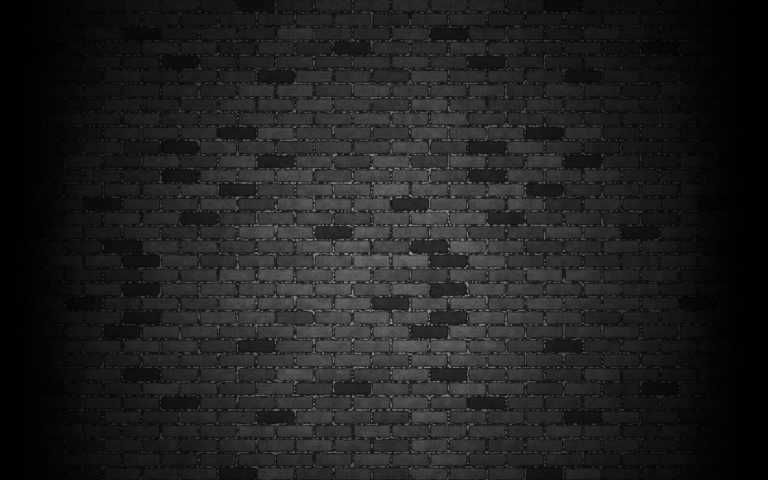
This texture is drawn by a Shadertoy shader. Its source:

```glsl
// Dark brick wall in running bond, lit by a soft central glow with black sides.

const vec2 BRICK = vec2(0.08, 0.02958);      // pitch in canvas heights
const vec2 WALL_ORIGIN = vec2(0.0146, -0.0035);
const vec2 TILE = vec2(8.0, 24.0);           // bricks before the wall repeats

// Column of the charred brick in each course of a tile; -1 means none
const int CHARRED[24] = int[24](
    6, -1, 3, 1, 4, 7, -1, -1, -1, 6, 4, 7,
    4, 6, 2, 5, 0, 3, 3, -1, 3, 2, 3, 3);

float hash(vec2 p) {
    return fract(sin(dot(p, vec2(127.1, 311.7))) * 43758.5453);
}

float noise(vec2 p) {
    vec2 cell = floor(p);
    vec2 f = fract(p);
    f = f * f * (3.0 - 2.0 * f);
    float low = mix(hash(cell), hash(cell + vec2(1, 0)), f.x);
    float high = mix(hash(cell + vec2(0, 1)), hash(cell + vec2(1, 1)), f.x);
    return mix(low, high, f.y);
}

float roundedBox(vec2 p, vec2 halfSize, float radius) {
    vec2 q = abs(p) - halfSize + radius;
    return length(max(q, 0.0)) + min(max(q.x, q.y), 0.0) - radius;
}

// Tone of a single brick, from its place in the repeating tile
float brickTone(vec2 id) {
    vec2 tileId = mod(id, TILE);
    float tone = mix(0.74, 1.08, hash(tileId + 3.7));
    bool charred = CHARRED[int(tileId.y)] == int(tileId.x);
    return charred ? 0.48 : tone;
}

// Relative reflectance of the wall
float wall(vec2 p, float pixel) {
    vec2 grid = (p - WALL_ORIGIN) / BRICK;
    float course = floor(grid.y);
    grid.x -= 0.5 * (1.0 - mod(course, 2.0));
    vec2 id = vec2(floor(grid.x + 0.5), course);
    vec2 local = (grid - id - vec2(0.0, 0.5)) * BRICK;

    // Worn outline
    float wear = noise(p * 130.0) - 0.5;
    float d = roundedBox(local, BRICK * 0.5 - 0.0021, 0.0055) + wear * 0.0022;

    // Brick face: broad mottling, fine grain, lighter upper rim
    float grain = noise(p * 420.0) - 0.5;
    float mottle = noise(p * 75.0 + 19.0) - 0.5;
    float face = brickTone(id) * (1.0 + 0.28 * grain + 0.22 * mottle);
    face *= 1.0 - 0.14 * local.y / BRICK.y;

    // Mortar: dark bed with bright crumbs
    float crumbs = noise(p * 260.0 + 41.0);
    float mortar = mix(0.4, 1.65, smoothstep(0.25, 0.85, crumbs));

    float edge = max(pixel, 0.001);
    float tone = mix(face, mortar, smoothstep(-edge, edge, d));
    float crack = exp(-pow((d + 0.0004) / 0.0014, 2.0));
    return tone * (1.0 - 0.42 * crack);
}

// Wide glow, fading to black at both sides
float glow(vec2 p, vec2 uv) {
    vec2 offset = (p - vec2(0.8, 0.565)) / vec2(0.54, 0.60);
    float light = exp(-dot(offset, offset));
    float sides = smoothstep(0.0, 0.13, uv.x) * smoothstep(0.01, 0.14, 1.0 - uv.x);
    return light * sides;
}

void mainImage(out vec4 fragColor, in vec2 fragCoord) {
    vec2 uv = fragCoord / iResolution.xy;
    vec2 p = vec2(uv.x * 1.6, 1.0 - uv.y);   // y runs downward along the courses
    float shade = 0.355 * glow(p, uv) * wall(p, 1.0 / iResolution.y);
    vec3 tint = mix(vec3(1.0, 1.0, 0.97), vec3(1.0, 1.0, 1.01), smoothstep(0.1, 0.35, shade));
    fragColor = vec4(shade * tint, 1.0);
}
```
